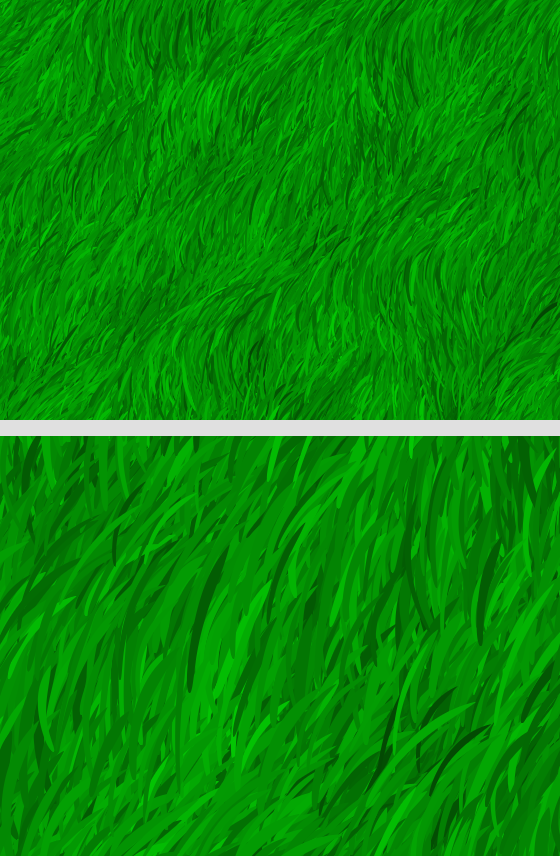
Top, the full canvas; bottom, a detail of the centre.
This texture is drawn by a Shadertoy shader. Its source:

```glsl
// A dense field of curved grass blades in many shades of pure green.
// Jittered grids of tapered arcs are stacked front to back; gradient noise
// combs the blades into patches that stand upright or sweep to the right.

const int LAYERS = 34;
const float CELL = 0.066;            // grid spacing, in canvas heights
const float DARK_GREEN = 0.31;
const float BRIGHT_GREEN = 0.775;
const float SOIL_GREEN = 0.40;
const float TINT = 0.01;             // red and blue level

// Three random values in 0..1 for an integer seed (PCG style).
vec3 hash3(ivec3 seed) {
    uvec3 v = uvec3(seed) * 1664525u + 1013904223u;
    v.x += v.y * v.z; v.y += v.z * v.x; v.z += v.x * v.y;
    v ^= v >> 16u;
    v.x += v.y * v.z; v.y += v.z * v.x; v.z += v.x * v.y;
    return vec3(v >> 8u) / 16777216.0;
}

float cornerGradient(ivec2 corner, vec2 offset, int seed) {
    float a = 6.2832 * hash3(ivec3(corner, seed)).x;
    return dot(vec2(cos(a), sin(a)), offset);
}

float gradientNoise(vec2 p, int seed) {
    ivec2 i = ivec2(floor(p));
    vec2 f = fract(p);
    vec2 s = f * f * f * (f * (f * 6.0 - 15.0) + 10.0);
    float low = mix(cornerGradient(i, f, seed),
                    cornerGradient(i + ivec2(1, 0), f - vec2(1, 0), seed), s.x);
    float high = mix(cornerGradient(i + ivec2(0, 1), f - vec2(0, 1), seed),
                     cornerGradient(i + ivec2(1, 1), f - vec2(1, 1), seed), s.x);
    return mix(low, high, s.y);
}

// Clockwise lean from vertical; patches are stretched up to the right.
float combedLean(vec2 p) {
    vec2 q = vec2(dot(p, vec2(0.91, 0.41)) * 2.4, dot(p, vec2(-0.41, 0.91)) * 4.2);
    return 0.43 + 1.45 * gradientNoise(q, 901);
}

// Coverage of an arc with a rounded root and a pointed tip, centred at 0.
float bladeMask(vec2 p, float lean, float halfLength, float halfWidth, float bend, float pixel) {
    vec2 along = vec2(sin(lean), cos(lean));
    vec2 across = vec2(along.y, -along.x);
    float t = dot(p, along) / halfLength;
    if (abs(t) >= 1.0) return 0.0;
    float slope = 2.0 * bend * t;
    float d = abs(dot(p, across) - halfLength * bend * (t * t - 0.4)) / sqrt(1.0 + slope * slope);
    float w = halfWidth * sqrt(1.0 + t) * (1.0 - t * t * t);
    return clamp((w - d) / pixel + 0.5, 0.0, 1.0) * min(1.0, 2.0 * w / pixel);
}

// Green level in x and coverage in y of the blade owned by one cell.
vec2 cellBlade(vec2 p, ivec3 cell, vec2 origin, float pixel) {
    vec3 place = hash3(cell);
    vec2 center = (vec2(cell.xy) + place.xy) * CELL + origin;
    float halfLength = CELL * mix(0.52, 0.97, place.z);
    vec2 offset = p - center;
    if (dot(offset, offset) > halfLength * halfLength) return vec2(0.0);

    vec3 form = hash3(cell + ivec3(57, 131, 400));
    vec3 tone = hash3(cell + ivec3(211, 17, 800));
    float lean = combedLean(center) + 0.5 * (form.x - 0.5);
    float halfWidth = mix(0.0021, 0.0047, form.y * form.y);
    float bend = mix(0.06, 0.32, form.z);
    float mask = bladeMask(offset, lean, halfLength, halfWidth, bend, pixel);
    if (mask <= 0.0) return vec2(0.0);

    float green = mix(DARK_GREEN, BRIGHT_GREEN, 0.5 * (tone.x + tone.y));
    green += 0.09 * gradientNoise(center * 6.0, 333);
    return vec2(green, mask);
}

void mainImage(out vec4 fragColor, in vec2 fragCoord) {
    float pixel = 1.0 / iResolution.y;
    vec2 p = fragCoord * pixel;
    float green = 0.0;
    float uncovered = 1.0;

    // Front to back: each layer fills only what is still visible.
    for (int layer = 0; layer < LAYERS && uncovered > 0.01; layer++) {
        vec2 origin = CELL * hash3(ivec3(layer, 7, 77)).xy;
        ivec2 home = ivec2(floor((p - origin) / CELL));
        for (int y = -1; y <= 1; y++) {
            for (int x = -1; x <= 1; x++) {
                vec2 blade = cellBlade(p, ivec3(home + ivec2(x, y), layer), origin, pixel);
                green += uncovered * blade.y * blade.x;
                uncovered *= 1.0 - blade.y;
            }
        }
    }
    green += uncovered * SOIL_GREEN;
    fragColor = vec4(TINT, green, TINT, 1.0);
}
```
